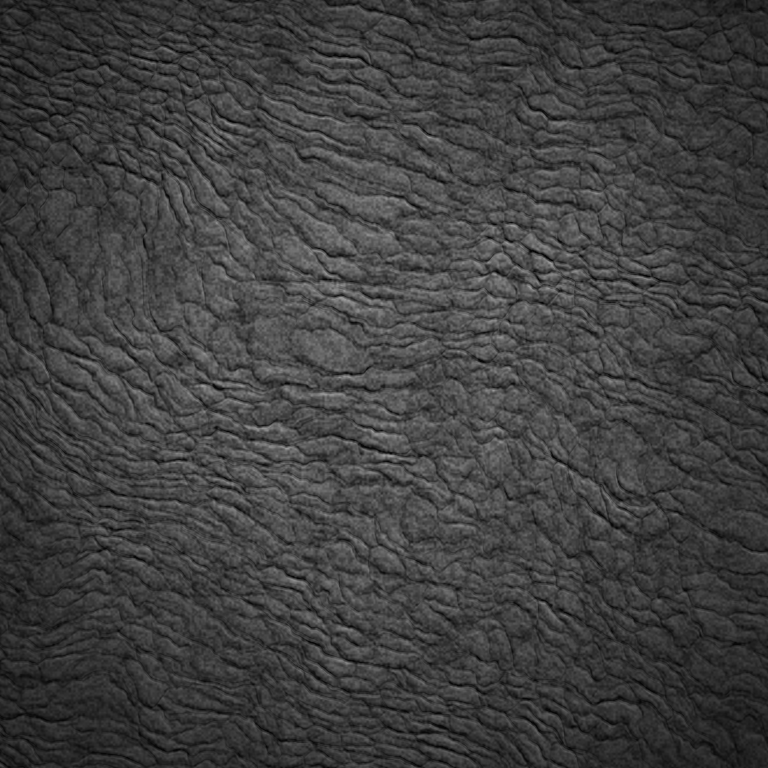
A WebGL 1 fragment shader for this texture:

```glsl
precision highp float;
// Dark grey leather: irregular cells stretched along falling diagonal folds.
// Three scales of Voronoi creases form a height field, lit from above,
// then covered with fine grain and darkened towards the corners.

uniform vec2 u_resolution;

vec2 hash2(vec2 p) {
  vec3 h = fract(vec3(p.xyx) * vec3(0.1031, 0.1030, 0.0973));
  h += dot(h, h.yzx + 33.33);
  return fract((h.xx + h.yz) * h.zy);
}

float noise(vec2 p) {
  vec2 cell = floor(p);
  vec2 f = fract(p);
  f = f * f * (3.0 - 2.0 * f);
  float low = mix(hash2(cell).x, hash2(cell + vec2(1.0, 0.0)).x, f.x);
  float high = mix(hash2(cell + vec2(0.0, 1.0)).x, hash2(cell + 1.0).x, f.x);
  return mix(low, high, f.y);
}

vec2 warp(vec2 p) {
  return vec2(noise(p), noise(p + 47.3)) - 0.5;
}

// Zero on the border between Voronoi cells, rising towards their centres.
float creaseDistance(vec2 p) {
  vec2 cell = floor(p);
  float nearest = 8.0;
  float second = 8.0;
  for (int y = -1; y <= 1; y++) {
    for (int x = -1; x <= 1; x++) {
      vec2 neighbour = cell + vec2(float(x), float(y));
      float d = length(neighbour + 0.1 + 0.8 * hash2(neighbour) - p);
      second = min(second, max(nearest, d));
      nearest = min(nearest, d);
    }
  }
  return second - nearest;
}

// Leather height: long folds, rounded pebbles and small wrinkles.
float relief(vec2 p) {
  vec2 q = p + 0.16 * warp(p * 3.5 + 5.0) + 0.035 * warp(p * 13.0);
  q += 0.010 * warp(p * 55.0) + 0.004 * warp(p * 130.0);
  q.y += 0.38 * q.x;
  float folds = creaseDistance(q * vec2(8.0, 22.0) + 3.0);
  float pebbles = creaseDistance(q * vec2(23.0, 35.0) + 11.0);
  float wrinkles = creaseDistance(q * vec2(46.0, 62.0) + 29.0);
  float depth = 0.5 + noise(p * 14.0 + 80.0);
  return 0.26 * smoothstep(0.0, 0.35, folds)
       + 0.12 * smoothstep(0.0, 0.08, folds)
       + depth * 0.32 * smoothstep(0.0, 0.55, pebbles)
       + depth * 0.16 * smoothstep(0.0, 0.14, pebbles)
       + 0.14 * smoothstep(0.0, 0.45, wrinkles);
}

void main() {
  vec2 uv = gl_FragCoord.xy / u_resolution;
  vec2 p = gl_FragCoord.xy / min(u_resolution.x, u_resolution.y);

  // Upper flanks catch the light, lower flanks and creases fall dark.
  float height = relief(p);
  float slope = height - relief(p + vec2(0.0012, 0.0036));
  float tone = 0.293 + 0.26 * slope + 0.13 * (height - 0.70);

  // Fine surface grain and soft uneven wear.
  tone += 0.13 * (noise(p * 330.0) - 0.5);
  tone += 0.06 * (noise(p * 170.0 + 9.0) - 0.5);
  tone += 0.03 * (noise(p * 6.0 + 60.0) - 0.5);

  // Vignette.
  float radius = length(uv - vec2(0.5, 0.54));
  tone *= mix(1.12, 0.48, smoothstep(0.15, 0.75, radius));

  gl_FragColor = vec4(vec3(clamp(tone, 0.03, 0.6)), 1.0);
}
```
